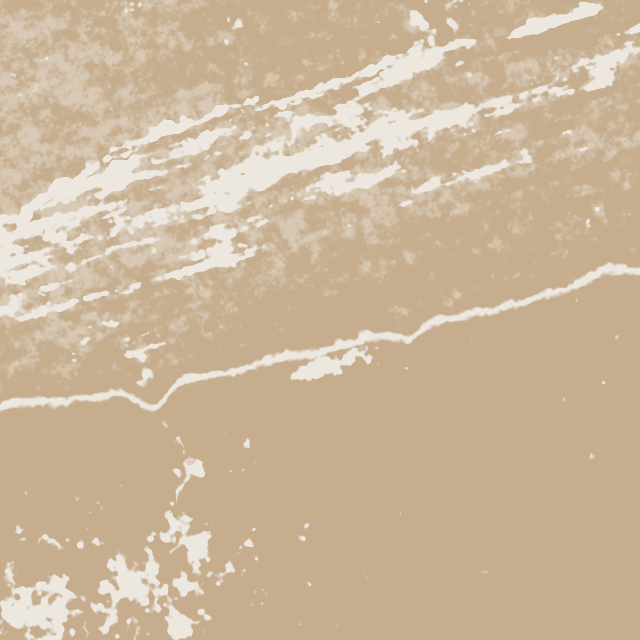
Reproduce this texture procedurally as a WebGL 1 fragment shader.

```glsl
precision highp float;
// Weathered tan plaster: a band of slanted pale scrapes, a bright crack and flaked spots.
// Cellular noise is thresholded against density fields made of soft patches;
// scrapes use coordinates sheared along the slope, and fine grain tints the upper wall.
uniform vec2 u_resolution;

const vec3 TAN = vec3(0.775, 0.678, 0.555);
const vec3 PALE = vec3(0.86, 0.81, 0.74);
const vec3 CHALK = vec3(0.925, 0.906, 0.876);
const float SLOPE = 0.29;

// Jitter in xy, signed weight in z
vec3 hash3(vec2 cell) {
  vec3 k = vec3(dot(cell, vec2(127.1, 311.7)), dot(cell, vec2(269.5, 183.3)),
                dot(cell, vec2(419.2, 371.9)));
  return fract(sin(k) * 43758.5);
}

// Cellular noise: one weighted soft dot per cell, summed over neighbours
float cellNoise(vec2 p) {
  vec2 cell = floor(p);
  vec2 local = p - cell;
  float sum = 0.0;
  for (int j = -1; j <= 1; j++) {
    for (int i = -1; i <= 1; i++) {
      vec2 offset = vec2(float(i), float(j));
      vec3 h = hash3(cell + offset);
      vec2 d = offset + h.xy - local;
      float k = max(0.0, 1.0 - dot(d, d));
      sum += (2.0 * h.z - 1.0) * k * k * k;
    }
  }
  return sum;
}

// Three rough octaves, scaled to a spread of about one
float layered(vec2 p) {
  float sum = 0.0;
  float gain = 1.9;
  for (int i = 0; i < 3; i++) {
    sum += gain * cellNoise(p);
    p = p * 2.03 + vec2(17.3, 9.1);
    gain *= 0.8;
  }
  return sum;
}

float bump(float d) { return exp(-d * d); }

float patchAt(vec2 p, vec2 center, vec2 radius) {
  vec2 q = (p - center) / radius;
  return exp(-dot(q, q));
}

float span(float x, float from, float to, float fade) {
  return smoothstep(from - fade, from + fade, x) * (1.0 - smoothstep(to - fade, to + fade, x));
}

float stroke(float d, float halfWidth) {
  return 1.0 - smoothstep(halfWidth - 0.003, halfWidth + 0.003, abs(d));
}

float crackHeight(float x) {
  float notches = 0.03 * bump((x - 0.24) / 0.025) + 0.016 * bump((x - 0.635) / 0.018);
  float rises = 0.028 * exp(-x * x / 0.02) + 0.02 * bump((x - 0.94) / 0.05);
  return 0.335 + 0.236 * x + rises - notches + 0.002 * sin(47.0 * x) + 0.0015 * sin(113.0 * x);
}

// Upper limit of the scraped band, in sheared height
float bandEdge(float x) {
  return 0.66 + 0.068 * smoothstep(0.0, 0.22, x) + 0.035 * bump((x - 0.68) / 0.035)
    + 0.006 * sin(23.0 * x) + 0.004 * sin(51.0 * x + 1.0);
}

// Density of chalk scrapes; s is x and sheared height
float scrapeDensity(vec2 s, float edge) {
  float depth = edge - s.y;
  float rim = smoothstep(-0.006, 0.006, depth) * exp(-max(depth, 0.0) / 0.08);
  float d = -2.9 + 4.5 * rim * (1.0 - 0.65 * smoothstep(0.62, 0.76, s.x));
  d += 0.9 * bump((s.y - 0.59) / 0.1);
  d += 2.3 * bump((s.y - 0.612) / 0.022) * span(s.x, 0.33, 0.87, 0.06);
  d += 1.1 * bump((s.y - 0.57) / 0.035) * span(s.x, -0.1, 0.8, 0.1);
  d += 2.4 * bump((s.y - 0.492) / 0.012) * span(s.x, 0.04, 0.42, 0.05);
  d += 2.0 * patchAt(s, vec2(0.35, 0.51), vec2(0.07, 0.04));
  d += 3.0 * bump((s.y - 0.715) / 0.01) * span(s.x, 0.8, 0.94, 0.02);
  return d + 1.6 * patchAt(s, vec2(0.94, 0.62), vec2(0.08, 0.06));
}

// Density of flaked spots away from the scrapes
float flakeDensity(vec2 p, vec2 s, float height) {
  float d = -3.4 + 2.5 * patchAt(p, vec2(0.06, 0.02), vec2(0.17, 0.09));
  d += 1.5 * patchAt(p, vec2(0.27, 0.09), vec2(0.07, 0.13));
  d += 2.0 * patchAt(p, vec2(0.25, 0.11), vec2(0.34, 0.17));
  d += 1.7 * bump((height + 0.035) / 0.025) * span(p.x, 0.35, 0.8, 0.06);
  d += 2.3 * patchAt(s, vec2(0.53, 0.285), vec2(0.1, 0.025));
  d += 2.2 * patchAt(p, vec2(0.92, 0.44), vec2(0.06, 0.08));
  d += 2.6 * patchAt(p, vec2(0.23, 0.4), vec2(0.035, 0.05));
  d += 2.9 * patchAt(p, vec2(0.68, 0.95), vec2(0.07, 0.06));
  d += 2.0 * patchAt(p, vec2(0.1, 0.95), vec2(0.03, 0.04));
  return d + 2.4 * patchAt(p, vec2(0.37, 0.93), vec2(0.03, 0.07));
}

void main() {
  vec2 p = gl_FragCoord.xy / u_resolution;
  vec2 s = vec2(p.x, p.y - SLOPE * p.x);
  float blotch = layered(p * 20.0 + 31.0);
  float ragged = layered(p * 34.0 + 7.0);
  float streak = layered(s * vec2(6.0, 34.0));
  float height = p.y - crackHeight(p.x) + 0.002 * ragged;
  float above = smoothstep(0.0, 0.03, height);

  // Scrapes, split by a thin dark fissure below the rim
  float edge = bandEdge(p.x) + 0.005 * blotch;
  float fissure = stroke(s.y - edge + 0.022, 0.002) * span(p.x, 0.05, 0.6, 0.02);
  float scrape = scrapeDensity(s, edge) + 0.85 * streak + 0.6 * ragged - 2.5 * fissure;
  float chalk = smoothstep(-0.35, 0.4, scrape) * above;

  // Flakes, bright crack and a broken vein hanging from its notch
  float flake = flakeDensity(p, s, height) + 0.75 * blotch + 0.7 * ragged;
  chalk = max(chalk, smoothstep(-0.35, 0.4, flake));
  chalk = max(chalk, stroke(height, 0.0065 + 0.001 * blotch));
  float veinX = 0.262 + 0.026 * sin(24.0 * p.y - 4.8) + 0.004 * blotch;
  float vein = stroke(p.x - veinX, 0.004) * span(p.y, 0.02, 0.34, 0.02);
  chalk = max(chalk, vein * smoothstep(-0.2, 0.5, ragged));

  // Fine pale grain, strongest in the band and the upper left
  float cover = -1.8 + 2.0 * bump((s.y - 0.57) / 0.19) + 2.0 * patchAt(p, vec2(0.05, 0.92), vec2(0.42, 0.28));
  cover += 0.4 * streak + 0.3 * blotch;
  float grain = layered(p * 50.0 + 3.0) * 0.75;
  float tint = smoothstep(-0.9, 2.0, grain + cover) * above;

  gl_FragColor = vec4(mix(mix(TAN, PALE, tint * 0.85), CHALK, chalk), 1.0);
}
```
